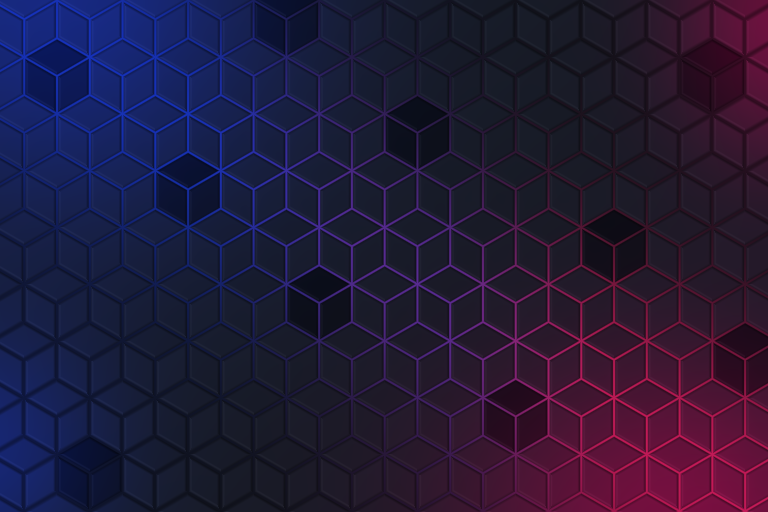
Give the GLSL for this background, as a Shadertoy shader.

```glsl
// Dark rhombille cubes with blue and crimson corner light and glowing diagonal seams.
#define CUBE_WIDTH 0.128                  // cube width in canvas heights
#define ORIGIN vec2(-0.6387, 0.3515)      // centre of one cube
#define SEAM_HALF 0.016                   // seam half width in cube widths
#define GLOW_SPREAD 0.28                  // reach of the lit diagonal
#define DARK_PERIOD 10.0                  // columns that the dark cubes wrap over
#define DARK_SHIFT 6.15                   // column shift of dark cubes per row
#define SLATE vec3(0.090, 0.106, 0.148)
#define BLUE vec3(0.090, 0.160, 0.510)
#define CRIMSON vec3(0.480, 0.060, 0.255)
#define SEAM_BLUE vec3(0.09, 0.21, 0.80)
#define SEAM_VIOLET vec3(0.39, 0.18, 0.65)
#define SEAM_PINK vec3(0.85, 0.11, 0.37)

const float ROW = 0.8660254;

float hash(vec2 p) {
    vec3 h = fract(vec3(p.xyx) * 0.1031);
    h += dot(h, h.yzx + 33.33);
    return fract((h.x + h.y) * h.z);
}

// Soft elliptical light
float pool(vec2 p, vec2 centre, vec2 radius) {
    vec2 d = (p - centre) / radius;
    return exp(-dot(d, d));
}

// Centre of the nearest hexagon, one unit wide
vec2 hexCentre(vec2 g) {
    vec2 s = vec2(1.0, 2.0 * ROW);
    vec2 a = round(g / s) * s;
    vec2 b = (round(g / s - 0.5) + 0.5) * s;
    return dot(g - a, g - a) < dot(g - b, g - b) ? a : b;
}

vec3 backdrop(vec2 p) {
    float blue = pool(p, vec2(-0.63, 0.50), vec2(0.44))
               + 0.85 * pool(p, vec2(-0.79, -0.40), vec2(0.26));
    float red = pool(p, vec2(0.60, -0.53), vec2(0.44, 0.33))
              + 0.85 * pool(p, vec2(0.79, 0.46), vec2(0.22, 0.29));
    vec3 col = mix(SLATE, BLUE, min(blue, 1.0));
    return mix(col, CRIMSON, min(red, 1.0));
}

vec3 seamColour(float x) {
    vec3 col = mix(SEAM_BLUE, SEAM_VIOLET, smoothstep(-0.40, 0.0, x));
    return mix(col, SEAM_PINK, smoothstep(0.08, 0.46, x));
}

// One dark cube per row, drifting sideways; the first row wraps round twice
float darkCube(float column, float row) {
    float slot = 9.75 + DARK_SHIFT * row - 2.0 * step(6.5, row);
    slot = mod(slot - 0.6, DARK_PERIOD) + 0.6;
    float gap = abs(column - slot);
    if (row == 0.0) gap = min(gap, abs(column - slot + DARK_PERIOD));
    return step(gap, 0.49) * step(row, 7.5);
}

void mainImage(out vec4 fragColor, in vec2 fragCoord) {
    vec2 p = (fragCoord - 0.5 * iResolution.xy) / iResolution.y;
    float aa = 0.8 / (iResolution.y * CUBE_WIDTH);
    vec2 g = (p - ORIGIN) / CUBE_WIDTH;
    vec2 centre = hexCentre(g);
    vec2 q = g - centre;

    // Pick the top, left or right face by its axis
    vec2 axis = vec2(0.0, 1.0);
    float face = 0.0;
    if (q.y < abs(q.x) / sqrt(3.0)) {
        axis = vec2(q.x < 0.0 ? -ROW : ROW, -0.5);
        face = q.x < 0.0 ? 1.0 : 2.0;
    }
    vec2 side = vec2(axis.y, -axis.x);
    vec2 f = vec2(dot(q, side), dot(q, axis) - 0.5 / sqrt(3.0));

    // Distance to the rhombus edge and its outward direction
    float d = 0.25 - dot(abs(f), vec2(0.5, ROW));
    vec2 outward = side * (f.x < 0.0 ? -0.5 : 0.5) + axis * (f.y < 0.0 ? -ROW : ROW);
    float facing = dot(outward, normalize(vec2(-0.8, -0.6)));

    // Face tone, with slight variation and a soft sheen
    float row = -round(centre.y / ROW);
    vec2 id = vec2(round(centre.x * 2.0), row) + 40.0;
    vec3 base = backdrop(p);
    float tone = 0.96 + 0.03 * face + 0.06 * (hash(id + 17.0 * face) - 0.5);
    tone += 0.07 * dot(q, vec2(-0.6, 0.8));
    float dark = darkCube(centre.x, row);
    vec3 col = base * tone * (1.0 - 0.22 * dark);
    col = max(col - dark * (0.032 - 0.006 * face), 0.0);

    // Bevel: shaded groove and thin highlight
    float groove = 1.0 - smoothstep(SEAM_HALF, 0.065, d);
    col *= 1.0 - groove * (0.28 - 0.18 * facing);
    float rim = 1.0 - smoothstep(0.0, 0.014 + aa, abs(d - 0.042));
    col += rim * max(facing, 0.0) * (0.025 + 0.10 * base);

    // Seams glow along the falling diagonal and go dark away from it
    float offDiagonal = dot(p, normalize(vec2(2.0, 3.0))) / GLOW_SPREAD;
    float glow = exp(-offDiagonal * offDiagonal);
    vec3 seam = mix(base * 0.62, seamColour(p.x), 0.80 * glow);
    float line = 1.0 - smoothstep(SEAM_HALF - aa, SEAM_HALF + aa, d);
    col = mix(col, seam, line);
    col += seamColour(p.x) * glow * 0.04 * exp(-d * 22.0);

    fragColor = vec4(col, 1.0);
}
```
